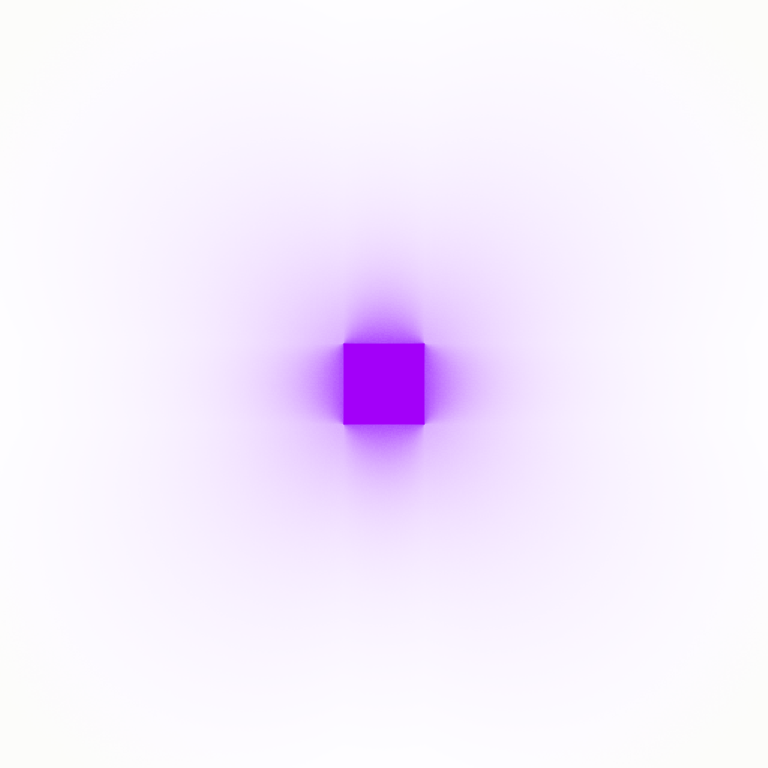
Give the GLSL for this background, as a Shadertoy shader.

```glsl
// A violet square light in the centre of a white field, with a soft lilac glow.

const float HALF_SIDE = 0.0527;

float hash(vec2 p) {
    return fract(sin(dot(p, vec2(127.1, 311.7))) * 43758.5453);
}

// Fraction of the full circle that the square covers, seen from p outside it.
float visibleFraction(vec2 p) {
    p = abs(p);
    float h = HALF_SIDE;
    vec2 toA = vec2(h, p.x > h ? -h : h) - p;
    vec2 toB = vec2(p.y > h ? -h : h, h) - p;
    float crossAB = toA.x * toB.y - toA.y * toB.x;
    return atan(abs(crossAB), dot(toA, toB)) / 6.2831853;
}

void mainImage(out vec4 fragColor, in vec2 fragCoord) {
    float side = min(iResolution.x, iResolution.y);
    vec2 p = (fragCoord - 0.5 * iResolution.xy) / side;

    // Glow with a fine grain that follows its strength
    float light = visibleFraction(p);
    float grain = hash(floor((p + 0.5) * 512.0)) - 0.5;
    float glow = 1.5 * max(light - 0.035, 0.0) * (1.0 + 0.06 * grain);

    // White field, slightly warm toward the corners
    vec3 field = mix(vec3(0.997, 0.997, 1.0), vec3(0.99, 0.99, 0.98),
                     smoothstep(0.5, 0.67, length(p) + 0.02 * grain));
    vec3 color = field - glow * vec3(0.44, 1.0, 0.0);

    // Solid square
    vec2 q = abs(p) - HALF_SIDE;
    float edge = max(q.x, q.y);
    float inside = 1.0 - smoothstep(-0.5 / side, 0.5 / side, edge);
    color = mix(color, vec3(0.64, 0.0, 0.975), inside);

    fragColor = vec4(color, 1.0);
}
```
